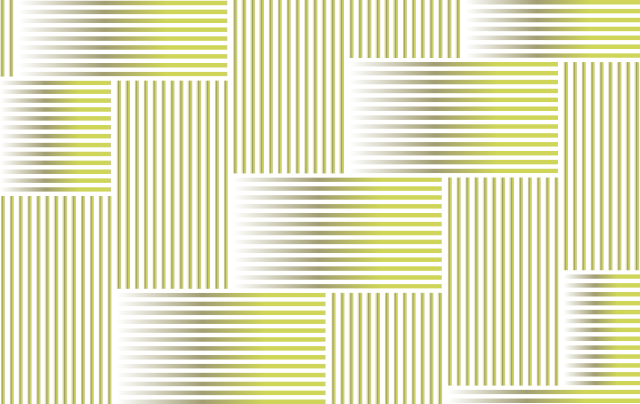
A Shadertoy shader for this pattern:

```glsl
// Herringbone of striped blocks: wide and tall blocks of thirteen bars each step
// along a slanted lattice. Every bar fades from white through olive to lime.
// Lengths are in canvas units, with the canvas 486 units high and y pointing down.

const float BAR_WIDTH = 5.4;
const float BAR_PITCH = 10.7;
const float BLOCK_BREADTH = 133.8; // thirteen bars side by side

// Share of a pixel of the given half size that lies inside [0, size]
float coverage(float x, float size, float halfPixel) {
    float inside = min(x + halfPixel, size) - max(x - halfPixel, 0.0);
    return clamp(inside / (2.0 * halfPixel), 0.0, 1.0);
}

// White to olive to lime
vec3 barColor(float t) {
    vec3 olive = vec3(0.635, 0.62, 0.455);
    vec3 color = mix(vec3(1.0), olive, clamp(t / 0.41, 0.0, 1.0));
    return mix(color, vec3(0.81, 0.835, 0.345), clamp((t - 0.41) / 0.3, 0.0, 1.0));
}

// Bars of one block: along runs with the bars, across counts over them
float barMask(float along, float across, float barLength, float halfPixel) {
    float margin = 0.5 * (BAR_PITCH - BAR_WIDTH);
    float local = mod(across + margin, BAR_PITCH) - margin;
    return coverage(local, BAR_WIDTH, halfPixel)
         * coverage(across, BLOCK_BREADTH, halfPixel)
         * coverage(along, barLength, halfPixel);
}

void mainImage(out vec4 fragColor, in vec2 fragCoord) {
    float unit = 486.0 / iResolution.y;
    float halfPixel = 0.5 * unit;
    float canvasWidth = iResolution.x * unit;
    vec2 p = vec2(fragCoord.x, iResolution.y - fragCoord.y) * unit;

    // Lattice steps: up the diagonal, and down to the next diagonal
    mat2 lattice = mat2(139.8, -138.8, 258.0, 255.3);
    vec2 tallOrigin = vec2(140.3, 97.0);
    vec2 wideOrigin = vec2(140.3, 352.2);
    vec2 wideSize = vec2(251.3, BLOCK_BREADTH);
    float tallLength = 250.4;

    vec2 tallCell = floor(inverse(lattice) * (p - tallOrigin));
    vec2 wideCell = floor(inverse(lattice) * (p - wideOrigin));
    vec3 color = vec3(1.0);

    for (int j = -1; j <= 0; j++) {
        for (int i = -1; i <= 1; i++) {
            vec2 neighbor = vec2(i, j);

            // Tall block: the fade runs across each narrow bar
            vec2 q = p - tallOrigin - lattice * (tallCell + neighbor);
            float barPosition = mod(q.x, BAR_PITCH) / BAR_WIDTH;
            float mask = barMask(q.y, q.x, tallLength, halfPixel);
            color = mix(color, barColor(barPosition), mask);

            // Wide block: the fade spans the part of the bar on the canvas
            vec2 corner = wideOrigin + lattice * (wideCell + neighbor);
            q = p - corner;
            float left = max(corner.x, 0.0);
            float right = min(corner.x + wideSize.x, canvasWidth);
            float fade = (p.x - left) / max(right - left, 1.0);
            mask = barMask(q.x, q.y, wideSize.x, halfPixel);
            color = mix(color, barColor(fade), mask);
        }
    }

    fragColor = vec4(color, 1.0);
}
```
